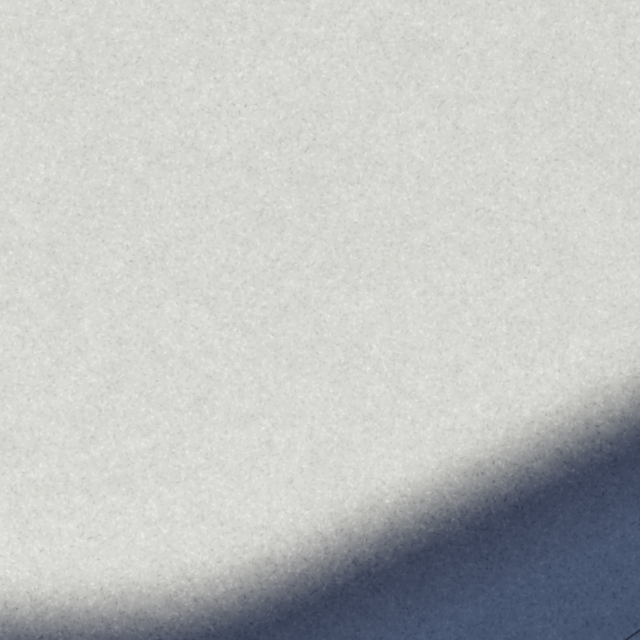
Write a Shadertoy shader that draws this texture.

```glsl
const vec3 PAPER = vec3(0.840, 0.841, 0.823);
const vec3 SHADE_EDGE = vec3(0.240, 0.272, 0.355);
const vec3 SHADE_DEEP = vec3(0.290, 0.340, 0.440);
const vec3 PENUMBRA_WARMTH = vec3(0.020, 0.010, -0.012);

// Shadow boundary: flat on the left, bending into a rising slope
const float EDGE_BASE = 0.006;
const float EDGE_SLOPE = 0.51;
const float EDGE_BEND_X = 0.32;
const float EDGE_BEND_SOFTNESS = 0.022;
const float PENUMBRA_DARK = -0.060;
const float PENUMBRA_LIGHT = 0.080;
const float PENUMBRA_TAIL = 0.120;
const float EDGE_ROUGHNESS = 0.10;

const float CLOUD_AMOUNT = 0.006;
const float MOTTLE_AMOUNT = 0.011;
const float FIBRE_AMOUNT = 0.026;
const float GRAIN_AMOUNT = 0.052;
const float FLECK_AMOUNT = 0.065;

vec3 hash3(vec2 p) {
    vec3 q = fract(vec3(p.xyx) * vec3(0.1031, 0.1030, 0.0973));
    q += dot(q, q.yxz + 33.33);
    return fract((q.xxy + q.yzz) * q.zyx);
}

// Cellular noise of randomly turned strokes: x is signed, y holds rare flecks
vec2 strokes(vec2 p, float thinness) {
    vec2 cell = floor(p), local = fract(p);
    vec2 total = vec2(0.0);
    for (int y = -1; y <= 1; y++) {
        for (int x = -1; x <= 1; x++) {
            vec2 offset = vec2(x, y);
            vec3 seed = hash3(cell + offset + 71.0);
            vec3 kind = hash3(cell + offset + 319.0);
            vec2 d = local - offset - seed.xy;
            float angle = seed.z * 6.2832;
            float c = cos(angle), s = sin(angle);
            d = vec2(c * d.x + s * d.y, c * d.y - s * d.x);
            float stroke = exp(-4.0 * d.x * d.x - thinness * d.y * d.y);
            total += stroke * vec2(kind.x * 2.0 - 1.0, smoothstep(0.86, 1.0, kind.y));
        }
    }
    return total;
}

// Broad tonal drift from layered sines
float clouds(vec2 p) {
    float sum = 0.0, weight = 0.5;
    for (int i = 0; i < 4; i++) {
        sum += weight * sin(p.x + 1.7 * sin(p.y * 0.8)) * sin(p.y + 1.3 * sin(p.x * 0.7));
        p = mat2(1.5, 1.1, -1.1, 1.5) * p + 2.3;
        weight *= 0.6;
    }
    return sum;
}

float edgeDistance(vec2 p) {
    float x = p.x - EDGE_BEND_X;
    float root = sqrt(x * x + EDGE_BEND_SOFTNESS);
    float height = EDGE_BASE + 0.5 * EDGE_SLOPE * (x + root);
    float slope = 0.5 * EDGE_SLOPE * (1.0 + x / root);
    return (p.y - height) / sqrt(1.0 + slope * slope);
}

// Fibre texture, from soft mottling to fine grain
float paperTexture(vec2 p) {
    float tone = CLOUD_AMOUNT * clouds(p * vec2(9.0, 12.0));
    tone += MOTTLE_AMOUNT * strokes(p * vec2(26.0, 36.0) + 13.0, 7.0).x;
    tone += FIBRE_AMOUNT * strokes(p * 88.0, 16.0).x;
    vec2 grain = strokes(p * 170.0 + 47.0, 14.0);
    tone += GRAIN_AMOUNT * grain.x;
    float fleckPatch = smoothstep(0.0, 0.6, clouds(p * 21.0 + 5.0));
    return tone - FLECK_AMOUNT * grain.y * fleckPatch;
}

void mainImage(out vec4 fragColor, in vec2 fragCoord) {
    vec2 p = fragCoord / iResolution.xy;
    float tone = paperTexture(p);

    // Light, grainy penumbra and bluish deep shadow
    float dist = edgeDistance(p);
    float rough = dist + EDGE_ROUGHNESS * tone;
    float lit = mix(smoothstep(PENUMBRA_DARK, PENUMBRA_LIGHT, rough),
                    smoothstep(PENUMBRA_DARK, PENUMBRA_TAIL, rough), 0.35);
    vec3 shade = mix(SHADE_EDGE, SHADE_DEEP, smoothstep(0.04, 0.18, -dist));
    vec3 paper = PAPER + 0.012 * smoothstep(0.75, 0.1, p.y) - 0.006 * p.x;
    vec3 color = mix(shade, paper, lit);
    color += PENUMBRA_WARMTH * 4.0 * lit * (1.0 - lit);
    color += tone * mix(0.8, 1.0, lit);

    // Thin dark seam clipping the lower right corner
    float seam = dot(p - vec2(0.978, 0.0), normalize(vec2(-0.7, 1.0)));
    float seamMask = smoothstep(0.003, 0.0005, abs(seam)) * step(0.95, p.x);
    color = mix(color, vec3(0.13, 0.15, 0.20), 0.75 * seamMask);

    fragColor = vec4(clamp(color, 0.0, 1.0), 1.0);
}
```
